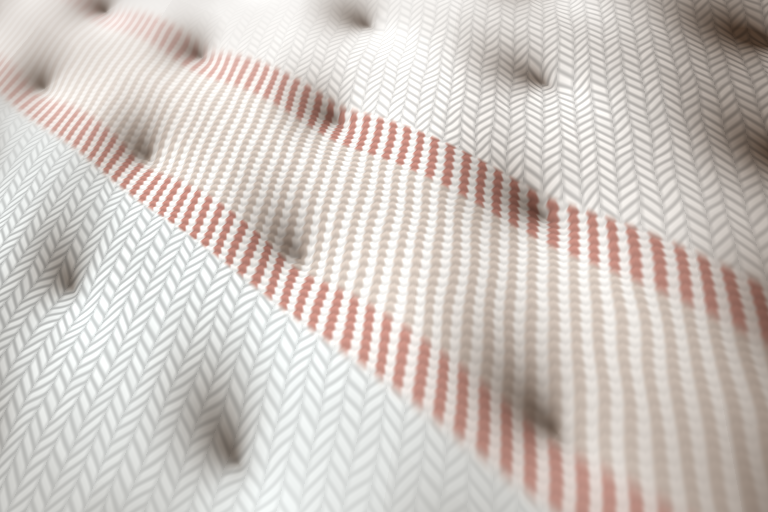
A Shadertoy shader for this texture:

```glsl
// Quilted mattress cloth in perspective: ribs, two rose bands, herringbone weave and tufts.

const vec2 BAND_VANISH = vec2(-0.92, 1.506);  // vanishing point of the bands
const vec2 RIB_VANISH = vec2(1.06, 2.10);     // vanishing point of the ribs
const float HORIZON_TILT = 0.30;
const float RIB_PERIOD = 0.0245;
const float YARN_PERIOD = 0.0185;
const float YARN_SKEW = 0.60;                 // turns the yarn rows level
const float LOWER_BAND = 0.949;
const float UPPER_BAND = 1.270;
const float BAND_WIDTH = 0.081;
const vec2 TUFT_ORIGIN = vec2(0.01, 1.03);
const vec2 TUFT_SPACING = vec2(0.332, 0.268);
const vec2 SHADE_DIR = vec2(-0.94, 0.34);
const float PUFF_LIFT = 0.055;
const float FOCUS = 1.36;
const vec2 LIGHT_CENTER = vec2(0.60, 0.60);
const vec3 WHITE = vec3(0.975, 0.965, 0.95);
const vec3 COOL_WHITE = vec3(0.93, 0.945, 0.94);
const vec3 GROOVE = vec3(0.83, 0.775, 0.73);
const vec3 ROSE = vec3(0.76, 0.54, 0.49);
const vec3 HAZE = vec3(0.93, 0.925, 0.92);
const vec3 SHADOW = vec3(0.24, 0.17, 0.12);
const float TAU = 6.2831853;

float hash(vec2 p) {
    vec3 q = fract(vec3(p.xyx) * 0.1031);
    q += dot(q, q.yzx + 33.33);
    return fract((q.x + q.y) * q.z);
}

float cornerSlope(vec2 cell, vec2 offset) {
    float angle = TAU * hash(cell);
    return dot(vec2(cos(angle), sin(angle)), offset);
}

float gradientNoise(vec2 p) {
    vec2 i = floor(p), f = p - i;
    vec2 k = f * f * f * (f * (f * 6.0 - 15.0) + 10.0);
    vec2 e = vec2(1.0, 0.0);
    float low = mix(cornerSlope(i, f), cornerSlope(i + e, f - e), k.x);
    float high = mix(cornerSlope(i + e.yx, f - e.yx), cornerSlope(i + 1.0, f - 1.0), k.x);
    return mix(low, high, k.y);
}

// Canvas to cloth: x counts across the ribs, y across the bands, z is nearness.
vec3 clothPlane(vec2 p) {
    float near = RIB_VANISH.y - p.y + HORIZON_TILT * (p.x - RIB_VANISH.x);
    near = max(near, 0.05);
    return vec3((p.x - RIB_VANISH.x) / near, (p.x - BAND_VANISH.x) / near, near);
}

// Height, directional shade and dark core summed over the nearest tufts.
vec3 quilt(vec2 cloth) {
    vec2 q = (cloth - TUFT_ORIGIN) / TUFT_SPACING;
    vec3 sum = vec3(0.0);
    for (int j = -1; j <= 1; j++)
    for (int i = -1; i <= 1; i++) {
        vec2 cell = round(q) + vec2(i, j);
        vec2 d = q - cell;
        d += 0.03 * (vec2(hash(cell), hash(cell + 7.3)) - 0.5);
        float r = length(d);
        float facing = dot(d, SHADE_DIR) / (r + 0.04);
        sum += vec3(-exp(-3.5 * r), facing * exp(-3.3 * r), exp(-17.0 * r));
    }
    return sum;
}

// Slanted yarns, mirrored in every other column; returns relief from 0 to 1.
float herringbone(float u, float s) {
    float column = floor(u), f = u - column - 0.5;
    float odd = mod(column, 2.0);
    float v = s + (odd * 2.0 - 1.0) * f * 1.3 + 0.5 * odd;
    float across = fract(v) - 0.5;
    float yarn = 1.0 - smoothstep(0.12, 0.5, abs(across));
    yarn *= 1.0 - 0.6 * smoothstep(0.25, 0.5, abs(f));
    float variation = hash(vec2(column, floor(v)) + 50.0) - 0.5;
    return clamp(yarn * (0.9 + 0.3 * across + 0.2 * variation), 0.0, 1.0);
}

float bandMask(float b, float start, float width, float soft) {
    return smoothstep(start - soft, start + soft, b)
         - smoothstep(start + width - soft, start + width + soft, b);
}

void mainImage(out vec4 fragColor, in vec2 fragCoord) {
    vec2 p = fragCoord / iResolution.y;

    // Quilt relief bends the cloth
    vec3 relief = quilt(clothPlane(p).xy);
    vec3 cloth = clothPlane(p - vec2(0.0, PUFF_LIFT * (relief.x + 0.5)));
    float u = cloth.x / RIB_PERIOD + 0.2 * gradientNoise(cloth.xy * 14.0);
    float s = (cloth.y - YARN_SKEW * cloth.x) / YARN_PERIOD;
    s += 0.35 * gradientNoise(cloth.xy * 17.0 + 9.0);

    // Depth of field
    float blur = abs(cloth.z - FOCUS) / cloth.z;
    float fine = exp(-13.0 * blur * blur) * (1.0 - smoothstep(0.35, 0.8, fwidth(s)));
    float coarse = exp(-3.5 * blur * blur);
    float soft = 0.004 + 0.04 * blur;

    // Ribs with serrated stitches
    float stitch = fract(s * 1.4 + 0.8 * abs(fract(u) - 0.5));
    float tooth = smoothstep(0.0, 0.6, stitch) - smoothstep(0.6, 1.0, stitch);
    float wave = 0.5 + 0.5 * cos(TAU * (u + 0.12 * fine * (tooth - 0.5)));
    float edge = mix(0.5, 0.32, fine);
    float ridge = mix(0.5, smoothstep(0.5 - edge, 0.5 + edge, wave), coarse);
    float rose = bandMask(cloth.y, LOWER_BAND, BAND_WIDTH, soft)
               + bandMask(cloth.y, UPPER_BAND, BAND_WIDTH, soft);
    vec3 ribbed = mix(mix(GROOVE, ROSE, rose), WHITE, ridge);
    ribbed *= 1.0 - 0.13 * fine * (1.0 - tooth);

    // Woven ground on both sides
    float weave = mix(0.6, herringbone(u, s), fine);
    vec3 ground = mix(WHITE, COOL_WHITE, 1.0 - smoothstep(0.9, 1.1, cloth.y));
    ground *= mix(0.79, 1.06, weave);
    float ribArea = bandMask(cloth.y, LOWER_BAND, UPPER_BAND + BAND_WIDTH - LOWER_BAND, soft);
    vec3 color = mix(ground, ribbed, ribArea);
    color = mix(color, HAZE, 0.65 * (1.0 - smoothstep(0.75, 1.2, cloth.z)));

    // Tuft shadows, uneven wear and light falloff
    vec2 away = (p - LIGHT_CENTER) * vec2(0.95, 0.95);
    float shade = 1.0 * max(relief.y, 0.0) + 0.30 * min(relief.y, 0.0) + 0.35 * relief.z;
    shade += 0.42 * dot(away, away) - 0.03 + 0.07 * gradientNoise(cloth.xy * 6.0);
    shade += 0.22 * smoothstep(0.9, 1.6, p.x) * smoothstep(0.45, 0.9, p.y);
    color *= mix(vec3(1.06), SHADOW, clamp(shade, -0.06, 0.93));
    fragColor = vec4(clamp(color, 0.0, 1.0), 1.0);
}
```
